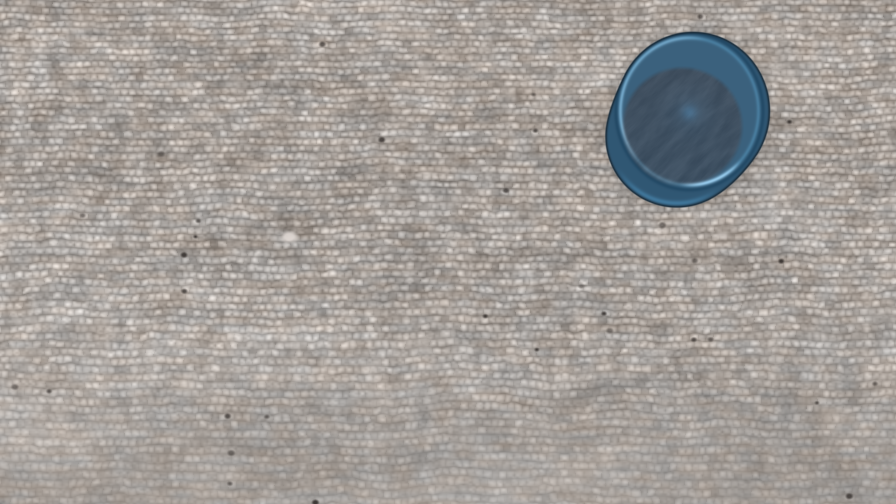
This texture is drawn by a Shadertoy shader. Its source:

```glsl
float hash(vec2 p) {
    vec3 q = fract(vec3(p.xyx) * 0.1031);
    q += dot(q, q.yzx + 33.33);
    return fract((q.x + q.y) * q.z);
}

float noise(vec2 p) {
    vec2 i = floor(p), f = fract(p);
    f = f * f * (3.0 - 2.0 * f);
    float low = mix(hash(i), hash(i + vec2(1, 0)), f.x);
    float high = mix(hash(i + vec2(0, 1)), hash(i + vec2(1, 1)), f.x);
    return mix(low, high, f.y);
}

float fbm(vec2 p) {
    float sum = 0.0, amp = 0.5;
    for (int i = 0; i < 4; i++) {
        sum += amp * noise(p);
        p = p * 2.03 + 17.0;
        amp *= 0.5;
    }
    return sum;
}

float ellipse(vec2 p, vec2 radii) {
    return (length(p / radii) - 1.0) * min(radii.x, radii.y);
}

float smoothMin(float a, float b, float k) {
    float h = max(k - abs(a - b), 0.0) / k;
    return min(a, b) - 0.25 * k * h * h;
}

float fill(float d, float soft) {
    return 1.0 - smoothstep(-soft, soft, d);
}

float band(float d, float width) {
    return exp(-d * d / (width * width));
}

// Arc of light on a ring, strongest towards dir
float arc(vec2 p, float d, vec2 dir, float spread, float width) {
    float facing = dot(normalize(p + 1e-5), normalize(dir));
    return band(d, width) * smoothstep(spread, 1.0, facing);
}

// Soft slanted fold in the cloth
float fold(vec2 p, vec2 center, float slope, vec2 size) {
    vec2 q = p - center;
    q.y -= slope * q.x;
    q /= size;
    return exp(-dot(q, q));
}

vec3 cloth(vec2 p) {
    // Staggered stitches with soft gaps, tighter towards the bottom
    vec2 bend = vec2(noise(p * 7.0), noise(p * vec2(9.0, 5.0) + 31.0)) - 0.5;
    vec2 g = vec2(p.x * 64.0, p.y * 75.0 + 8.0 * (1.0 - p.y) * (1.0 - p.y)) + bend * vec2(1.0, 0.7);
    g += 0.35 * (vec2(noise(p * 55.0), noise(p * 50.0 + 9.0)) - 0.5);
    float row = floor(g.y);
    g.x += 0.5 * mod(row, 2.0);
    vec2 cell = vec2(floor(g.x), row);
    vec2 wave = 0.5 - 0.5 * cos(6.28318 * fract(g));
    float stitch = sqrt(wave.y) * (0.4 + 0.6 * sqrt(wave.x));
    float slub = noise(vec2(p.x * 26.0, g.y * 0.9));
    float warp = noise(vec2(p.x * 75.0, p.y * 11.0));
    float fiber = noise(p * vec2(150.0, 210.0));
    float detail = mix(0.5, 1.0, smoothstep(0.0, 0.45, p.y));
    float weave = 0.17 * (stitch - 0.52) + 0.20 * stitch * (hash(cell) - 0.5)
                + 0.11 * (slub - 0.5) + 0.07 * (warp - 0.5) + 0.10 * (fiber - 0.5);

    // Broad shading and folds
    float tone = 0.630 + weave * detail;
    tone += 0.11 * (fbm(p * vec2(2.0, 7.0)) - 0.47);
    tone -= 0.055 * fold(p, vec2(1.12, 0.50), 0.04, vec2(0.20, 0.018));
    tone -= 0.045 * fold(p, vec2(1.10, 0.21), 0.16, vec2(0.38, 0.025));
    tone -= 0.045 * fold(p, vec2(0.78, 0.08), 0.18, vec2(0.40, 0.030));
    tone -= 0.035 * fold(p, vec2(1.60, 0.10), -0.10, vec2(0.35, 0.09));
    tone += 0.030 * fold(p, vec2(0.30, 0.42), 0.0, vec2(0.45, 0.20));
    float warmth = 0.023 + 0.03 * (noise(p * vec2(25.0, 60.0)) - 0.5) + 0.006 * p.y;
    return vec3(tone + warmth, tone, tone - warmth * 0.85);
}

// Scattered dark seed flecks
float flecks(vec2 p) {
    float mask = 0.0;
    for (int i = 0; i < 34; i++) {
        float n = float(i);
        vec2 center = vec2(1.78 * hash(vec2(n, 3.0)), hash(vec2(n, 11.0)));
        float size = mix(0.003, 0.006, hash(vec2(n, 23.0)));
        float d = ellipse(p - center, size * vec2(1.1, 0.9));
        mask = max(mask, fill(d, 0.003) * mix(0.35, 0.85, hash(vec2(n, 41.0))));
    }
    return mask;
}

vec3 addCap(vec3 base, vec2 p, float px) {
    vec2 top = p - vec2(1.375, 0.780), low = p - vec2(1.343, 0.729);
    vec2 rim = p - vec2(1.368, 0.779), well = p - vec2(1.354, 0.749);
    float topD = ellipse(top, vec2(0.153, 0.157));
    float outline = smoothMin(topD, ellipse(low, vec2(0.142, 0.141)), 0.02);
    float rimD = ellipse(rim, vec2(0.137, 0.146));
    float wellD = ellipse(well, vec2(0.118, 0.116));

    // Translucent wall, floor and rim
    vec3 color = mix(vec3(0.19, 0.34, 0.45), vec3(0.23, 0.38, 0.49), fill(rimD, 0.008));
    float grain = fbm(vec2(p.x + p.y, p.y - p.x) * vec2(18.0, 65.0)) - 0.47;
    vec3 floorColor = vec3(0.25, 0.315, 0.38) + 0.09 * grain - 0.12 * well.y * vec3(-0.3, 0.2, 0.5);
    color = mix(color, floorColor, fill(wellD, 0.006));
    color += vec3(0.07, 0.12, 0.14) * band(rimD, 0.004);
    color -= 0.05 * band(rimD - 0.009, 0.004);
    color += 0.30 * arc(rim, rimD, vec2(0.35, -1.0), 0.88, 0.004);
    color += 0.16 * arc(rim, rimD, vec2(-1.0, 0.1), 0.65, 0.004);
    color += 0.14 * arc(rim, rimD, vec2(-0.4, 1.0), 0.80, 0.004);
    color += vec3(0.06, 0.12, 0.15) * arc(low, outline + 0.009, vec2(-0.2, -1.0), 0.6, 0.005);

    // Molded center
    float hub = length(p - vec2(1.368, 0.777));
    color += vec3(0.03, 0.09, 0.13) * (band(hub, 0.015) + 0.25 * band(hub, 0.045));
    color = mix(color, vec3(0.08, 0.13, 0.17), 0.75 * band(outline + 0.001, 0.003));

    base *= 1.0 - 0.10 * exp(-max(outline, 0.0) / 0.010);
    return mix(base, color, fill(outline, px));
}

void mainImage(out vec4 fragColor, in vec2 fragCoord) {
    vec2 p = fragCoord / iResolution.y;
    vec3 color = cloth(p);
    color = mix(color, vec3(0.17, 0.15, 0.14), flecks(p));

    // Pale lint tufts
    float lint = fill(ellipse(p - vec2(0.574, 0.530), vec2(0.015, 0.010)), 0.005);
    lint += 0.6 * fill(ellipse(p - vec2(1.433, 0.533), vec2(0.012, 0.007)), 0.005);
    color = mix(color, vec3(0.88, 0.85, 0.83), 0.9 * lint);

    color = addCap(color, p, 1.0 / iResolution.y);
    fragColor = vec4(clamp(color, 0.0, 1.0), 1.0);
}
```
